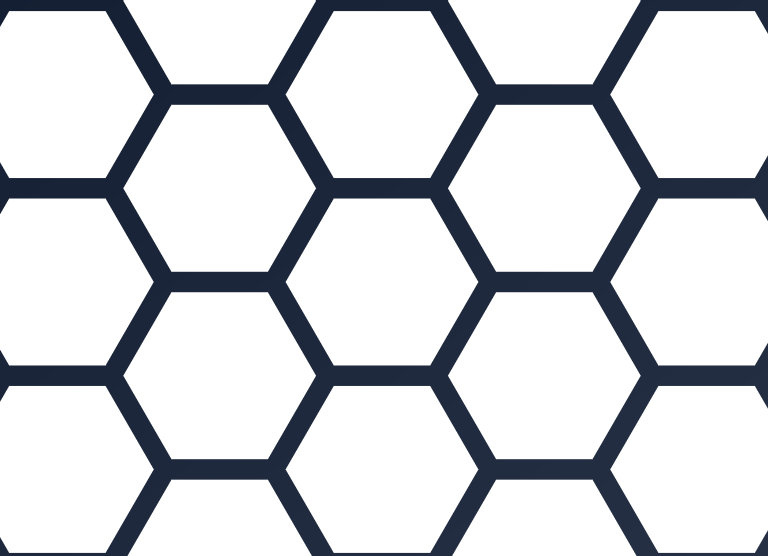
This pattern is drawn by a Shadertoy shader. Its source:

```glsl
// Honeycomb of flat-topped white cells outlined in slate with a diagonal gradient
#define PITCH 0.3371                      // cell height / canvas height
#define LINE_WIDTH 0.0368                 // outline width / canvas height
#define CELL_CENTER vec2(-0.0036, -0.0072) // central cell, from canvas middle
#define CELL_COLOR vec3(1.0)
#define LINE_DARK vec3(0.082, 0.122, 0.200)
#define LINE_LIGHT vec3(0.148, 0.190, 0.270)

const vec2 GRID = vec2(1.7320508, 1.0);   // rectangular period holding two cells

// Offset from the nearest hexagon centre; cells have unit height
vec2 hexOffset(vec2 p) {
    vec2 a = mod(p + 0.5 * GRID, GRID) - 0.5 * GRID;
    vec2 b = mod(p, GRID) - 0.5 * GRID;
    return dot(a, a) < dot(b, b) ? a : b;
}

// Distance from a point inside a cell to its nearest side
float hexEdgeDistance(vec2 offset) {
    vec2 q = abs(offset);
    return 0.5 - max(q.y, dot(q, 0.5 * GRID));
}

void mainImage(out vec4 fragColor, in vec2 fragCoord) {
    vec2 uv = fragCoord / iResolution.xy;
    vec2 p = (fragCoord - 0.5 * iResolution.xy) / iResolution.y - CELL_CENTER;

    // Antialiased outline
    float edge = hexEdgeDistance(hexOffset(p / PITCH)) * PITCH;
    float pixel = 1.0 / iResolution.y;
    float cell = clamp((edge - 0.5 * LINE_WIDTH) / pixel + 0.5, 0.0, 1.0);

    // Outline lightens from upper left to lower right
    float diagonal = 0.5 * (uv.x + 1.0 - uv.y);
    vec3 lineColor = mix(LINE_DARK, LINE_LIGHT, diagonal);

    fragColor = vec4(mix(lineColor, CELL_COLOR, cell), 1.0);
}
```
